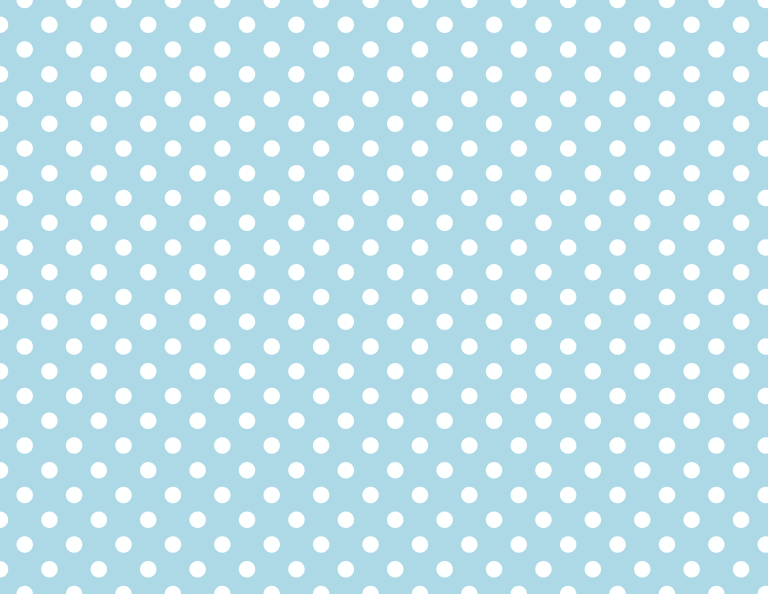
Write a Shadertoy shader that draws this pattern.

```glsl
const vec2 REPEATS = vec2(15.545, 12.0);  // across, down
const float DOT_RADIUS = 0.166;           // in units of one repeat
const vec3 SKY_BLUE = vec3(0.678, 0.847, 0.902);
const vec3 DOT_WHITE = vec3(0.995, 1.0, 1.0);

// Distance to the nearest point of a unit grid shifted by offset
float gridDistance(vec2 p, vec2 offset) {
    return length(fract(p - offset + 0.5) - 0.5);
}

// Signed distance to two interleaved grids of dots
float staggeredDots(vec2 p, float radius) {
    float evenRows = gridDistance(p, vec2(0.5, 0.0));
    float oddRows = gridDistance(p, vec2(0.0, 0.5));
    return min(evenRows, oddRows) - radius;
}

// Coverage of a shape, smoothed over one pixel
float coverage(float dist, float pixel) {
    return clamp(0.5 - dist / pixel, 0.0, 1.0);
}

void mainImage(out vec4 fragColor, in vec2 fragCoord) {
    vec2 p = fragCoord / iResolution.xy * REPEATS;
    float pixel = REPEATS.y / iResolution.y;

    float dots = coverage(staggeredDots(p, DOT_RADIUS), pixel);
    fragColor = vec4(mix(SKY_BLUE, DOT_WHITE, dots), 1.0);
}
```
